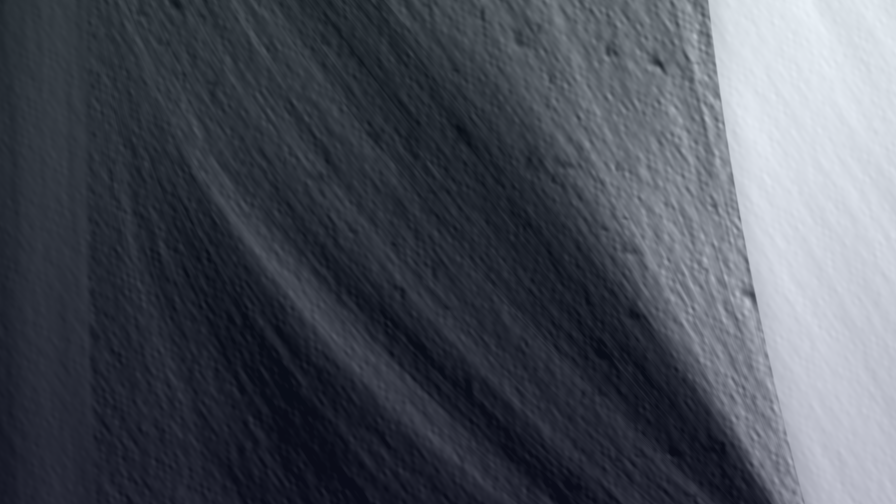
This texture is drawn by a WebGL 1 fragment shader. Its source:

```glsl
precision highp float;
uniform vec2 u_resolution;

float hash(vec2 p) {
  vec3 q = fract(vec3(p.xyx) * 0.1031);
  q += dot(q, q.yzx + 33.33);
  return fract((q.x + q.y) * q.z);
}

float noise(vec2 p) {
  vec2 i = floor(p), f = fract(p);
  f = f * f * (3.0 - 2.0 * f);
  return mix(mix(hash(i), hash(i + vec2(1.0, 0.0)), f.x),
             mix(hash(i + vec2(0.0, 1.0)), hash(i + 1.0), f.x), f.y);
}

float bell(float x, float center, float width) {
  float d = (x - center) / width;
  return exp(-d * d);
}

// Horizontal position of a flow line that starts at x and bends on the way down.
float flowLine(float x, float slope, float bend, float t) {
  return x + t * (slope + bend * t);
}

float band(float x, float left, float right) {
  return clamp((x - left) / (right - left), 0.0, 1.0);
}

// Components across and along a slope that descends to the right.
vec2 slanted(vec2 p) {
  return vec2(dot(p, vec2(0.82, 0.57)), dot(p, vec2(0.57, -0.82)));
}

// Fine grain drawn out along the slope and lit from the upper right.
float grainRelief(vec2 p) {
  vec2 q = slanted(p) + 9.0;
  vec2 a = q * vec2(135.0, 75.0), b = q * vec2(62.0, 26.0) + 40.0;
  return noise(a) - noise(a + vec2(0.8, 0.1)) + 0.7 * (noise(b) - noise(b + vec2(0.6, 0.1)));
}

// Sparse elongated dents, each with a bright lower rim.
float pits(vec2 p, float size, float chance) {
  vec2 cell = floor(p / size);
  float shade = 0.0;
  for (int j = -1; j <= 1; j++) {
    for (int i = -1; i <= 1; i++) {
      vec2 id = cell + vec2(float(i), float(j));
      vec2 center = (id + vec2(hash(id + 3.1), hash(id + 17.7))) * size;
      vec2 d = slanted((p - center) / size);
      d.x += 0.03 * sin(d.y * 20.0 + id.x);
      float radius = mix(0.05, 0.09, hash(id + 41.0));
      vec2 h = d * vec2(1.0, 0.5) / radius;
      vec2 r = (d + vec2(0.10, -0.03)) * vec2(1.3, 0.5) / radius;
      shade += step(hash(id + 71.0), chance) * (0.5 * exp(-dot(r, r)) - exp(-dot(h, h)));
    }
  }
  return shade;
}

void main() {
  vec2 uv = gl_FragCoord.xy / u_resolution;
  vec2 p = vec2(uv.x * 16.0 / 9.0, uv.y);
  float t = 1.0 - p.y;
  float soft = 1.2 / u_resolution.y;

  // Guide lines of the flow and the coordinate running across them.
  float fold = flowLine(0.172, -0.005, 0.022, t);
  float ridge = flowLine(0.231, 0.37, 0.417, t);
  float middle = flowLine(0.52, 0.67, 0.22, t);
  float crest = flowLine(0.764, 0.88, -0.116, t);
  float rim = flowLine(1.405, 0.116, 0.076, t);
  float k = band(p.x, fold, ridge) + band(p.x, ridge, middle)
          + band(p.x, middle, crest) + band(p.x, crest, rim);

  // Streaks along the flow, broad to fine; the finest fade where lines crowd.
  float crowd = k < 1.0 ? ridge - fold : k < 2.0 ? middle - ridge
              : k < 3.0 ? crest - middle : rim - crest;
  float room = smoothstep(0.04, 0.3, crowd);
  float broad = noise(vec2(k * 6.0 + 1.3, t * 1.3)) - 0.5;
  float medium = noise(vec2(k * 14.0, t * 2.0 + 7.0)) - 0.5;
  float fine = noise(vec2(k * 31.0, t * 4.0 + 3.0)) - 0.5;
  float hair = noise(vec2(k * 64.0, t * 9.0 + 5.0)) - 0.5;
  float groove = pow(1.0 - abs(2.0 * noise(vec2(k * 8.0 + 4.0, t * 1.6)) - 1.0), 6.0);
  float grain = grainRelief(p);

  // Broad shading of the rock: ridges, hollows and the lit flank.
  float flank = smoothstep(2.85, mix(4.0, 3.45, smoothstep(0.0, 0.7, t)), k);
  float rock = mix(0.195, 0.13, smoothstep(0.0, 0.9, t));
  rock -= 0.05 * bell(k, 0.66, 0.25) * smoothstep(0.2, 0.6, t);
  float ridgeSide = k < 1.0 ? 0.08 : 0.17;
  rock += bell(k, 1.0, ridgeSide) * mix(0.03, 0.12, bell(t, 0.62, 0.34));
  rock -= 0.045 * bell(k, 1.36, 0.13) * smoothstep(0.2, 0.7, t);
  rock += 0.045 * bell(k, 1.62, 0.12) + 0.05 * bell(k, 1.97, 0.10);
  rock -= 0.02 * bell(k, 2.6, 0.4);
  rock += flank * mix(0.28, 0.39, smoothstep(0.0, 0.6, t));
  rock += 0.06 * smoothstep(3.5, 4.0, k);
  float gain = mix(0.75, 1.5, flank) * smoothstep(-0.1, 0.4, k);
  rock += gain * (0.05 * broad + 0.06 * medium);
  rock += gain * room * (0.075 * fine + 0.06 * hair - 0.035 * groove);
  rock += grain * mix(0.06, 0.14, flank);
  float dents = pits(p, 0.14, 0.32) + 0.7 * pits(p + 5.0, 0.08, 0.25);
  rock += dents * mix(0.08, 0.22, flank) * smoothstep(0.7, 1.3, k);
  rock = max(rock, 0.055);

  // Speckled strip beside the upper rim, bounded by a dark crease.
  float crease = mix(1.33, 1.475, clamp(t / 0.53, 0.0, 1.0));
  float upper = 1.0 - smoothstep(0.42, 0.56, t);
  rock += upper * smoothstep(crease - soft, crease + soft, p.x) * (0.02 + 0.04 * grain);
  rock -= 0.10 * upper * bell(p.x, crease, 0.005);

  // Smooth upright slab at the left.
  float slab = mix(0.20, 0.14, smoothstep(0.1, 1.0, t));
  slab += 0.02 * bell(p.x, 0.11, 0.06) - 0.035 * (1.0 - smoothstep(0.0, 0.07, p.x));
  slab += 0.03 * (noise(vec2(p.x * 70.0 - t * 3.0, t * 3.0)) - 0.5) + 0.025 * grain;
  slab += 0.02 * bell(p.x, fold, 0.012) * smoothstep(0.1, 0.6, t);
  float value = mix(slab, rock, smoothstep(fold - 0.008, fold + 0.008, p.x));

  // Pale background with faint slanted streaks.
  float across = p.x + 0.58 * p.y;
  float pale = mix(0.86, 0.73, smoothstep(0.1, 1.1, t));
  pale += 0.05 * bell(p.x, 1.55, 0.14) * (1.0 - t);
  pale += 0.04 * (noise(vec2(across * 17.0, t * 1.5)) - 0.5);
  pale += 0.04 * (noise(vec2(across * 60.0, t * 5.0)) - 0.5);
  pale += 0.03 * grain - 0.07 * bell(p.x, rim, 0.03);
  value = mix(value, pale, smoothstep(rim - soft, rim + soft, p.x));

  // Cool tint, turning from teal above to violet below.
  vec3 tint = mix(vec3(-0.025, 0.003, 0.026), vec3(-0.016, -0.008, 0.042), t);
  gl_FragColor = vec4(clamp(value + tint, 0.0, 1.0), 1.0);
}
```
